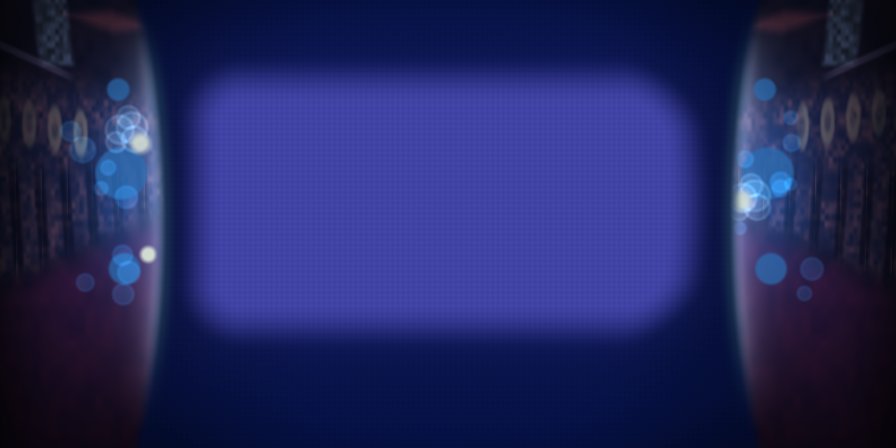
A WebGL 2 fragment shader for this background:

```glsl
#version 300 es
precision highp float;
uniform vec2 u_resolution;
out vec4 fragColor;

#define PANEL_CENTER vec2(0.987, 0.547)
#define PANEL_HALF vec2(0.545, 0.277)
#define PANEL_COLOR vec3(0.255, 0.262, 0.645)
#define NAVY vec3(0.018, 0.066, 0.27)
#define PANEL_SOFT 0.055
#define MESH_CELLS 85.0
#define EDGE_X 0.363
#define EDGE_BEND 0.21
#define MACHINE_STEP 0.0573
#define BOKEH_SHIFT 1.443
#define BOKEH_BLUE vec3(0.17, 0.43, 0.70)
#define CREAM vec3(0.82, 0.86, 0.82)

float hash(vec2 p) {
  return fract(sin(dot(p, vec2(127.1, 311.7))) * 43758.5453);
}

float noise(vec2 p) {
  vec2 i = floor(p), f = fract(p);
  f = f * f * (3.0 - 2.0 * f);
  vec2 e = vec2(0.0, 1.0);
  return mix(mix(hash(i), hash(i + e.yx), f.x),
             mix(hash(i + e), hash(i + e.yy), f.x), f.y);
}

float roundBox(vec2 p, vec2 halfSize, float r) {
  vec2 q = abs(p) - halfSize + r;
  return length(max(q, 0.0)) + min(max(q.x, q.y), 0.0) - r;
}

float disc(vec2 p, float r) {
  return 1.0 - smoothstep(r - 0.005, r + 0.005, length(p));
}

float ring(vec2 p, float r) {
  return 1.0 - smoothstep(0.001, 0.006, abs(length(p) - r));
}

// Dim hall: ceiling, row of machines, carpet; q.x runs inward from the outer edge
vec3 hall(vec2 q, float side) {
  float grain = noise(q * vec2(50.0, 30.0));
  float detail = noise(q * vec2(110.0, 70.0));
  vec3 col = mix(vec3(0.05, 0.06, 0.14), vec3(0.11, 0.09, 0.17), grain * 0.7);

  // Machines with pale oval dials and dark legs
  float floorY = 0.36 + 0.42 * q.x;
  float row = smoothstep(floorY - 0.03, floorY + 0.05, q.y)
            * (1.0 - smoothstep(0.78, 0.88, q.y + 0.15 * q.x));
  vec3 cabinet = mix(vec3(0.08, 0.10, 0.22), vec3(0.26, 0.19, 0.28), grain * detail * 1.3);
  col = mix(col, cabinet, row);
  float x = q.x - 0.008 - 0.03 * side;
  float cell = (fract(x / MACHINE_STEP + 0.5) - 0.5) * MACHINE_STEP;
  float dialY = 0.735 - 0.18 * q.x + 0.02 * side;
  float oval = length(vec2(cell / 0.017, (q.y - dialY) / 0.056));
  float inRow = 1.0 - smoothstep(0.20, 0.23, q.x);
  float dial = (1.0 - smoothstep(0.7, 1.15, oval)) * (0.55 + 0.45 * smoothstep(0.2, 0.6, oval));
  col = mix(col, vec3(0.42, 0.39, 0.38), dial * inRow * (0.35 + 2.0 * q.x));
  float legX = abs(abs(cell + 0.06 * (q.y - 0.5)) - 0.024);
  float leg = (1.0 - smoothstep(0.002, 0.011, legX)) * row * (1.0 - smoothstep(0.58, 0.68, q.y));
  col = mix(col, vec3(0.03, 0.04, 0.11), leg * 0.65);

  // Carpet
  float carpet = 1.0 - smoothstep(floorY - 0.06, floorY + 0.03, q.y);
  vec3 carpetCol = mix(vec3(0.13, 0.07, 0.20), vec3(0.22, 0.09, 0.22), grain * 0.6);
  col = mix(col, carpetCol * (0.55 + 1.2 * q.y), carpet);

  // Hanging sign and red ceiling beam
  vec2 s = q - vec2(0.118, 0.93);
  s.x += 0.12 * s.y;
  float sign = 1.0 - smoothstep(-0.008, 0.010, roundBox(s, vec2(0.036, 0.075), 0.005));
  col = mix(col, vec3(0.19, 0.23, 0.33) * (0.6 + 0.8 * detail), sign);
  float trim = abs(q.y - 0.90 + 0.45 * q.x);
  col += vec3(0.13, 0.12, 0.16) * (1.0 - smoothstep(0.003, 0.014, trim))
       * (1.0 - smoothstep(0.13, 0.17, q.x));
  float beam = abs(q.y - 0.955 + 0.15 * (q.x - 0.23)) + 0.25 * abs(q.x - 0.25);
  col += vec3(0.20, 0.08, 0.07) * (1.0 - smoothstep(0.005, 0.04, beam));
  return col * smoothstep(-0.16, 0.17, q.x);
}

// Lights near the curved edge
vec3 bokeh(vec3 col, vec2 p, float side) {
  vec2 left = p - vec2(BOKEH_SHIFT * side, 0.0);
  vec2 haze = (left - vec2(0.28, 0.58)) / vec2(0.09, 0.20);
  col += vec3(0.06, 0.15, 0.28) * exp(-dot(haze, haze));
  for (int i = 0; i < 3; i++) {
    float k = float(i);
    vec2 d = left - vec2(0.264 + 0.007 * k, 0.80 - 0.20 * k + 0.013 * (1.0 - abs(k - 1.0)));
    float r = 0.058 - 0.028 * abs(k - 1.0) + 0.005 * (k - 1.0);
    col = mix(col, BOKEH_BLUE, disc(d, r) * 0.72);
  }
  for (int i = 0; i < 9; i++) {
    vec2 seed = vec2(float(i), 3.0 + 5.0 * side);
    vec2 c = vec2(0.15 + 1.5 * side + 0.18 * hash(seed), 0.30 + 0.48 * hash(seed + 17.0));
    float r = 0.012 + 0.016 * hash(seed + 31.0);
    col += vec3(0.03, 0.15, 0.22) * (disc(p - c, r) * 0.6 + ring(p - c, r) * 0.3);
  }
  // Bright cluster of uneven circles around a white core
  vec2 c = mix(vec2(0.285, 0.708), vec2(1.675, 0.556), side);
  for (int i = 0; i < 5; i++) {
    float k = float(i), a = k * 2.4 + 0.6;
    vec2 d = p - c - (0.012 + 0.006 * k) * vec2(cos(a), sin(a));
    float r = 0.034 - 0.003 * k;
    col += vec3(0.12, 0.17, 0.18) * (disc(d, r) * 0.5 + ring(d, r) * 0.5);
  }
  vec2 core = p - c - mix(vec2(0.028, -0.028), vec2(-0.020, -0.005), side);
  col = mix(col, CREAM, 0.9 * (1.0 - smoothstep(0.010, 0.032, length(core))));
  float spark = length(left - vec2(0.331, 0.432));
  return mix(col, CREAM, (1.0 - side) * (1.0 - smoothstep(0.010, 0.024, spark)));
}

void main() {
  vec2 p = gl_FragCoord.xy / u_resolution * vec2(2.0, 1.0);
  float side = step(1.0, p.x);
  vec2 q = vec2(mix(p.x, 2.0 - p.x, side), p.y);

  // Navy backdrop and blurred violet panel, bulging on the right
  vec2 b = p - PANEL_CENTER;
  float bulge = smoothstep(0.0, 0.5, b.x);
  b.x += bulge * (0.45 * b.y * b.y - 0.012);
  float box = roundBox(b, PANEL_HALF, mix(0.10, 0.13, bulge));
  vec3 col = NAVY * (0.78 + 0.22 * smoothstep(0.30, 0.75, q.x));
  col += vec3(0.06, 0.045, 0.10) * exp(-max(box, 0.0) / 0.08);
  col = mix(col, PANEL_COLOR, 1.0 - smoothstep(-PANEL_SOFT, PANEL_SOFT, box));
  vec2 mesh = cos(6.28318 * p * MESH_CELLS);
  col *= 1.0 + 0.022 * (mesh.x + mesh.y);

  // Side halls behind a bowed, glowing edge
  float bow = p.y - 0.5;
  float d = EDGE_X - EDGE_BEND * bow * bow - q.x;
  float fade = smoothstep(0.02, 0.35, p.y) * (1.0 - smoothstep(0.78, 1.0, p.y));
  vec3 room = hall(q, side);
  room += vec3(0.42, 0.45, 0.52) * fade * exp(-max(d, 0.0) / 0.032);
  room = bokeh(room, p, side);
  col = mix(col, room, smoothstep(-0.012, 0.022, d));
  col += vec3(0.06, 0.11, 0.06) * fade * exp(-pow((d + 0.006) / 0.018, 2.0));

  // Darkened outer corners
  vec2 v = abs(p - vec2(1.0, 0.5)) * vec2(1.0, 2.0);
  col *= 1.0 - 0.40 * smoothstep(0.85, 1.4, length(v));
  fragColor = vec4(clamp(col, 0.0, 1.0), 1.0);
}
```
